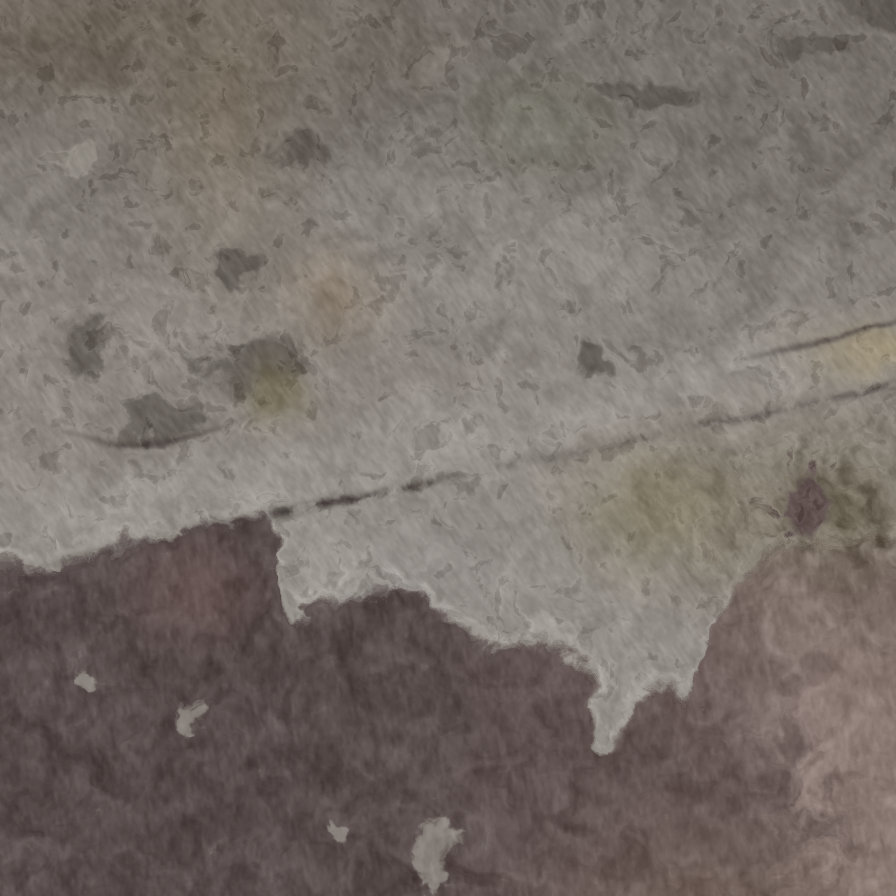
This texture is drawn by a Shadertoy shader. Its source:

```glsl
// Weathered concrete ledge: pale flaking plaster above a dark, damp stone base.

float hash(vec2 p) {
    vec3 q = fract(vec3(p.xyx) * 0.1031);
    q += dot(q, q.yzx + 33.33);
    return fract((q.x + q.y) * q.z);
}

float noise(vec2 p) {
    vec2 i = floor(p), f = fract(p);
    f = f * f * (3.0 - 2.0 * f);
    return mix(mix(hash(i), hash(i + vec2(1, 0)), f.x),
               mix(hash(i + vec2(0, 1)), hash(i + vec2(1, 1)), f.x), f.y);
}

float fbm(vec2 p) {
    float sum = 0.0, amp = 0.5;
    for (int i = 0; i < 5; i++) {
        sum += amp * noise(p);
        p = mat2(0.8, 0.6, -0.6, 0.8) * p * 2.03 + 17.3;
        amp *= 0.5;
    }
    return sum / 0.97;
}

// Soft elliptical stain.
float glow(vec2 p, vec2 centre, vec2 radius) {
    vec2 d = (p - centre) / radius;
    return exp(-dot(d, d));
}

// Stain with a ragged outline.
float blot(vec2 p, vec2 centre, vec2 radius, float rough) {
    return smoothstep(0.3, 0.65, glow(p, centre, radius) + rough * 1.1);
}

float bump(float x, float centre, float width) {
    float d = (x - centre) / width;
    return exp(-d * d);
}

float ledgeLine(float x) { return 0.362 + 0.208 * x; }

// Height of the lower plaster border.
float plasterEdge(float x) {
    float h = ledgeLine(x) - 0.125 * smoothstep(0.29, 0.33, x);
    h += 0.02 * bump(x, 0.41, 0.05);
    h -= 0.075 * smoothstep(0.45, 0.55, x);
    h -= 0.13 * bump(x, 0.69, 0.045) + 0.09 * bump(x, 0.77, 0.035);
    return h + 0.04 * smoothstep(0.77, 0.86, x);
}

vec3 plasterColour(vec2 p, float rough) {
    vec3 c = mix(vec3(0.555, 0.53, 0.505), vec3(0.475, 0.45, 0.43),
                 smoothstep(0.6, 1.0, p.y + 0.12 * p.x));
    c = mix(c, vec3(0.42, 0.385, 0.335), 0.75 * glow(p, vec2(0.12, 0.97), vec2(0.3, 0.09)));
    c = mix(c, vec3(0.50, 0.46, 0.39), 0.6 * glow(p, vec2(0.25, 0.85), vec2(0.07, 0.12)));
    c = mix(c, vec3(0.45, 0.45, 0.40), 0.6 * glow(p, vec2(0.61, 0.86), vec2(0.12, 0.08)));
    c = mix(c, vec3(0.58, 0.56, 0.54), 0.6 * glow(p, vec2(0.58, 0.72), vec2(0.18, 0.09)));
    c = mix(c, vec3(0.57, 0.51, 0.43), 0.6 * glow(p, vec2(0.37, 0.67), vec2(0.05, 0.04)));
    // Pale strip resting on the ledge, and the tongue hanging below it.
    float above = p.y - ledgeLine(p.x);
    c = mix(c, vec3(0.61, 0.59, 0.565), 0.7 * bump(above, 0.04, 0.045));
    c = mix(c, vec3(0.60, 0.585, 0.565), 0.8 * glow(p, vec2(0.49, 0.36), vec2(0.22, 0.1)));
    c = mix(c, vec3(0.64, 0.62, 0.60), 0.6 * glow(p, vec2(0.71, 0.22), vec2(0.09)));
    c = mix(c, vec3(0.65, 0.60, 0.49), 0.8 * glow(p, vec2(0.98, 0.61), vec2(0.06, 0.03)));
    c = mix(c, vec3(0.53, 0.50, 0.39), 0.65 * glow(p, vec2(0.74, 0.43), vec2(0.09, 0.06)));
    return c + 0.13 * rough;
}

vec3 baseColour(vec2 p, float rough) {
    vec3 c = mix(vec3(0.335, 0.29, 0.285), vec3(0.39, 0.335, 0.325), smoothstep(0.3, 0.8, p.x));
    c = mix(c, vec3(0.51, 0.445, 0.425), 0.9 * glow(p, vec2(0.92, 0.29), vec2(0.14, 0.12)));
    c = mix(c, vec3(0.44, 0.36, 0.35), 0.7 * glow(p, vec2(0.22, 0.34), vec2(0.06, 0.05)));
    float corner = p.x - 0.92 + 0.12 * (p.y - 0.1) + 0.15 * rough;
    c = mix(c, vec3(0.56, 0.49, 0.465), smoothstep(-0.06, 0.04, corner) * smoothstep(0.34, 0.16, p.y));
    c = mix(c, vec3(0.46, 0.39, 0.36), 0.7 * glow(p, vec2(0.8, 0.0), vec2(0.17, 0.07)));
    return c + 0.14 * rough;
}

void mainImage(out vec4 fragColor, in vec2 fragCoord) {
    vec2 p = fragCoord / iResolution.xy;
    vec2 warp = vec2(fbm(p * 24.0), fbm(p * 24.0 + 40.0)) - 0.5;
    vec2 q = p + 0.045 * warp;
    float rough = fbm(p * 32.0 + 3.0 * warp) - 0.5;
    float flakes = fbm(q * 65.0 + 9.0) - 0.5;

    // Material layers, with a crisp but irregular border.
    float border = plasterEdge(q.x) - q.y + 0.05 * rough;
    float damp = smoothstep(-0.007, 0.01, border);
    vec3 col = mix(plasterColour(q, rough), baseColour(q, rough), damp);
    col += 0.05 * bump(border, -0.012, 0.009) * (1.0 - damp);

    // Mottled moss and purple shadow at the right.
    float mottled = glow(q, vec2(0.93, 0.43), vec2(0.13, 0.09));
    col = mix(col, vec3(0.46, 0.43, 0.36) + 0.4 * flakes, 0.75 * mottled);
    col = mix(col, vec3(0.35, 0.285, 0.29), 0.8 * blot(q, vec2(0.9, 0.435), vec2(0.04), flakes));

    // Dark lichen and pits.
    float dark = blot(q, vec2(0.1, 0.615), vec2(0.03, 0.04), rough);
    dark = max(dark, blot(q, vec2(0.18, 0.53), vec2(0.055, 0.03), rough));
    dark = max(dark, blot(q, vec2(0.28, 0.585), vec2(0.06, 0.035), rough));
    dark = max(dark, blot(q, vec2(0.34, 0.835), vec2(0.035, 0.025), rough));
    dark = max(dark, blot(q, vec2(0.27, 0.7), vec2(0.03, 0.022), rough));
    dark = max(dark, blot(q, vec2(0.73, 0.897 - 0.2 * (q.x - 0.73)), vec2(0.06, 0.014), rough));
    dark = max(dark, blot(q, vec2(0.92, 0.943), vec2(0.055, 0.011), rough));
    dark = max(dark, blot(q, vec2(0.99, 0.995), vec2(0.06, 0.025), rough));
    dark = max(dark, blot(q, vec2(0.665, 0.595), vec2(0.02, 0.025), rough));
    col = mix(col, vec3(0.35, 0.325, 0.305), 0.68 * dark * (1.0 - damp));
    col = mix(col, vec3(0.43, 0.40, 0.28), 0.6 * glow(q, vec2(0.305, 0.56), vec2(0.03)));

    // Broken ledge line, upper right step and a short curved crack.
    float wobble = 0.012 * warp.y;
    float strength = 0.3 + 0.5 * bump(p.x, 0.38, 0.11) + 0.3 * smoothstep(0.75, 1.0, p.x);
    float crack = strength * bump(p.y + wobble, ledgeLine(p.x), 0.006) * smoothstep(-0.2, 0.1, flakes);
    crack += 0.55 * bump(p.y + wobble, 0.585 + 0.26 * (p.x - 0.78), 0.004) * smoothstep(0.8, 0.9, p.x);
    float arc = 0.505 + 2.0 * (p.x - 0.15) * (p.x - 0.15);
    crack += 0.65 * bump(p.y + wobble, arc, 0.004) * bump(p.x, 0.17, 0.08);
    col = mix(col, vec3(0.28, 0.25, 0.24), clamp(crack, 0.0, 0.8));

    // Pale chips.
    float chip = blot(q, vec2(0.49, 0.04), vec2(0.025, 0.045), flakes);
    chip = max(chip, blot(q, vec2(0.215, 0.205), vec2(0.014, 0.02), flakes));
    chip = max(chip, blot(q, vec2(0.1, 0.245), vec2(0.01, 0.015), flakes));
    chip = max(chip, blot(q, vec2(0.385, 0.075), vec2(0.013), flakes));
    chip = max(chip, blot(q, vec2(0.085, 0.825), vec2(0.024, 0.02), flakes));
    col = mix(col, vec3(0.58, 0.56, 0.53), 0.75 * chip);

    // Streaked grain: steep on the base, slanted on the plaster.
    vec2 slant = vec2(p.x + p.y * mix(0.65, 0.2, damp), p.y - 0.4 * p.x);
    float grain = noise(slant * vec2(150.0, 60.0)) + noise(slant * vec2(260.0, 120.0)) - 1.0;
    col += 0.045 * grain + 0.10 * flakes;
    col -= 0.09 * smoothstep(0.1, 0.25, flakes) * (1.0 - damp);
    fragColor = vec4(clamp(col, 0.0, 1.0), 1.0);
}
```
